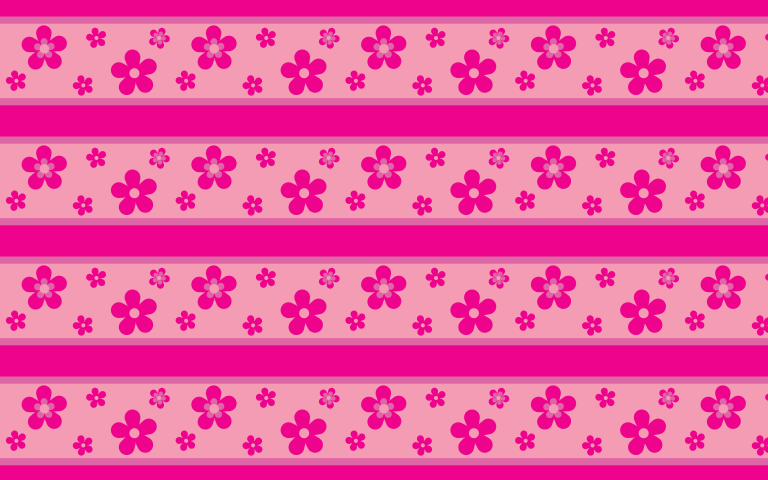
A Shadertoy shader for this pattern:

```glsl
// Horizontal pink ribbons with mauve borders on magenta, strewn with flowers.
// One tile of six flowers repeats by mod; each flower is a tapered petal
// distance function folded five times around its centre.

const float TAU = 6.2831853;
const float CANVAS_HEIGHT = 480.0;          // design units down the canvas
const vec2  TILE = vec2(169.75, 120.0);     // four ribbons per canvas height

const vec3 MAGENTA = vec3(0.93, 0.01, 0.55);
const vec3 PINK    = vec3(0.96, 0.61, 0.71);
const vec3 MAUVE   = vec3(0.87, 0.40, 0.65);

const float RIBBON_MID  = 59.1;             // ribbon centre within the tile
const float RIBBON_HALF = 37.2;             // half width of the pink part
const float BORDER_HALF = 44.4;             // half width with the borders

const float PETALS     = 5.0;
const float PETAL_REACH = 0.67;             // tip circle centre, radius 1 flower
const float PETAL_ROOT  = 0.15;             // petal half width at the centre
const float PETAL_TIP   = 0.33;             // petal half width at the tip

// Flower: centre x, centre y, radius, turn in degrees
const int FLOWERS = 6;
const vec4 FLOWER[FLOWERS] = vec4[](
    vec4( 44.4, 71.2, 23.4,  92.0),
    vec4(134.4, 46.8, 23.8,  97.0),
    vec4( 96.5, 82.0, 10.4, 102.0),
    vec4(159.0, 82.0, 10.8,  66.0),
    vec4( 16.4, 39.2, 10.5, 105.0),
    vec4( 83.3, 34.6, 10.5, 110.0));

// Heart: radius of the inner mauve flower (0 for none), radius of the dot
const vec2 HEART[FLOWERS] = vec2[](
    vec2(10.6, 4.7), vec2(0.0, 5.0), vec2(0.0, 2.0),
    vec2(6.8, 2.0), vec2(0.0, 2.0), vec2(0.0, 2.0));

// Distance to a capsule along +y that widens from root to tip
float petalDistance(vec2 p) {
    p.x = abs(p.x);
    float slope = (PETAL_ROOT - PETAL_TIP) / PETAL_REACH;
    float rise = sqrt(1.0 - slope * slope);
    float along = dot(p, vec2(-slope, rise));
    if (along < 0.0) return length(p) - PETAL_ROOT;
    if (along > rise * PETAL_REACH)
        return length(p - vec2(0.0, PETAL_REACH)) - PETAL_TIP;
    return dot(p, vec2(rise, slope)) - PETAL_ROOT;
}

float flowerDistance(vec2 p, float radius, float turn) {
    float sector = TAU / PETALS;
    float angle = atan(p.y, p.x + 1e-5) - radians(turn);
    angle = mod(angle + 0.5 * sector, sector) - 0.5 * sector;
    vec2 folded = length(p) * vec2(sin(angle), cos(angle));
    return petalDistance(folded / radius) * radius;
}

// Smooth coverage of a shape from its signed distance
float cover(float d, float pixel) {
    return clamp(0.5 - d / pixel, 0.0, 1.0);
}

void mainImage(out vec4 fragColor, in vec2 fragCoord) {
    float pixel = CANVAS_HEIGHT / iResolution.y;
    vec2 p = mod(fragCoord * pixel, TILE);

    // Ribbon and borders
    float fromMid = abs(p.y - RIBBON_MID);
    vec3 color = mix(MAGENTA, MAUVE, cover(fromMid - BORDER_HALF, pixel));
    color = mix(color, PINK, cover(fromMid - RIBBON_HALF, pixel));

    // Flowers, each measured to its nearest copy across the tile edge
    for (int i = 0; i < FLOWERS; i++) {
        vec4 flower = FLOWER[i];
        vec2 heart = HEART[i];
        vec2 q = p - flower.xy;
        q.x -= TILE.x * round(q.x / TILE.x);
        float petals = flowerDistance(q, flower.z, flower.w);
        color = mix(color, MAGENTA, cover(petals, pixel));
        if (heart.x > 0.0) {
            float inner = flowerDistance(q, heart.x, flower.w);
            color = mix(color, MAUVE, cover(inner, pixel));
        }
        color = mix(color, PINK, cover(length(q) - heart.y, pixel));
    }

    fragColor = vec4(color, 1.0);
}
```
